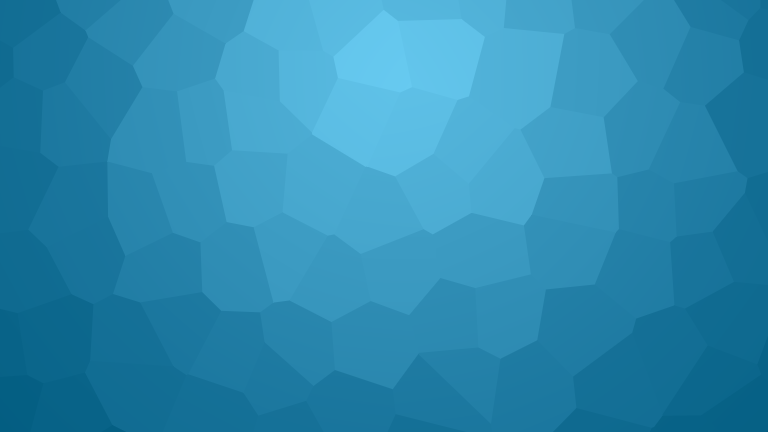
Write a Shadertoy shader that draws this background.

```glsl
// Blue crystal mosaic: jittered Voronoi cells tinted by a soft glow near the top.

#define CELL_SIZE 0.155               // cell width, in canvas heights
#define JITTER 0.8                    // scatter of the seeds in their grid cells
#define GLOW_CENTER vec2(0.03, 0.83)  // x from the middle, y from the bottom
#define MID_RADIUS 0.80               // where the glow turns to deep blue
#define FAR_RADIUS 1.23               // where the darkest tone is reached
#define FACET_SLOPE 0.18              // share of gradient kept inside a cell
#define TONE_VARIATION 0.05           // random shift of a cell along the ramp

const vec3 GLOW_BLUE = vec3(0.42, 0.81, 0.96);
const vec3 DEEP_BLUE = vec3(0.10, 0.46, 0.615);
const vec3 DARK_BLUE = vec3(0.00, 0.355, 0.495);

vec2 hash22(vec2 cell) {
    vec3 h = fract(vec3(cell.xyx) * vec3(0.1031, 0.1030, 0.0973));
    h += dot(h, h.yzx + 33.33);
    return fract((h.xx + h.yz) * h.zy);
}

// Seed of a grid cell, with every other row shifted by half a cell
vec2 seedOf(vec2 cell) {
    float stagger = 0.5 * mod(cell.y, 2.0);
    vec2 offset = (hash22(cell + 40.0) - 0.5) * JITTER;
    return cell + 0.5 + vec2(stagger, 0.0) + offset;
}

// Radial ramp: glow, deep blue, dark blue
vec3 glowRamp(float radius) {
    vec3 inner = mix(GLOW_BLUE, DEEP_BLUE, clamp(radius / MID_RADIUS, 0.0, 1.0));
    float outer = clamp((radius - MID_RADIUS) / (FAR_RADIUS - MID_RADIUS), 0.0, 1.0);
    return mix(inner, DARK_BLUE, outer);
}

// Nearly flat tint of a facet, sampled around its seed
vec3 facetColor(vec2 seed, vec2 gridPos) {
    vec2 samplePos = mix(seed, gridPos, FACET_SLOPE) * CELL_SIZE;
    float shift = (hash22(floor(seed * 64.0)).x - 0.5) * TONE_VARIATION;
    return glowRamp(max(distance(samplePos, GLOW_CENTER) + shift, 0.0));
}

void mainImage(out vec4 fragColor, in vec2 fragCoord) {
    vec2 pos = (fragCoord - vec2(0.5 * iResolution.x, 0.0)) / iResolution.y;
    vec2 gridPos = pos / CELL_SIZE;
    vec2 home = floor(gridPos);

    // Find the two nearest seeds
    vec2 nearest = vec2(0.0), second = vec2(0.0);
    float nearestDist = 1e3, secondDist = 1e3;
    for (int y = -2; y <= 2; y++) {
        for (int x = -2; x <= 2; x++) {
            vec2 seed = seedOf(home + vec2(x, y));
            vec2 toSeed = seed - gridPos;
            float dist = dot(toSeed, toSeed);
            if (dist < nearestDist) {
                second = nearest;
                secondDist = nearestDist;
                nearest = seed;
                nearestDist = dist;
            } else if (dist < secondDist) {
                second = seed;
                secondDist = dist;
            }
        }
    }

    // Blend across the shared edge over about one pixel
    float edgeDist = (secondDist - nearestDist) / (2.0 * distance(nearest, second));
    float pixel = 1.0 / (iResolution.y * CELL_SIZE);
    float coverage = clamp(0.5 + edgeDist / pixel, 0.0, 1.0);
    vec3 color = mix(facetColor(second, gridPos), facetColor(nearest, gridPos), coverage);

    fragColor = vec4(color, 1.0);
}
```
